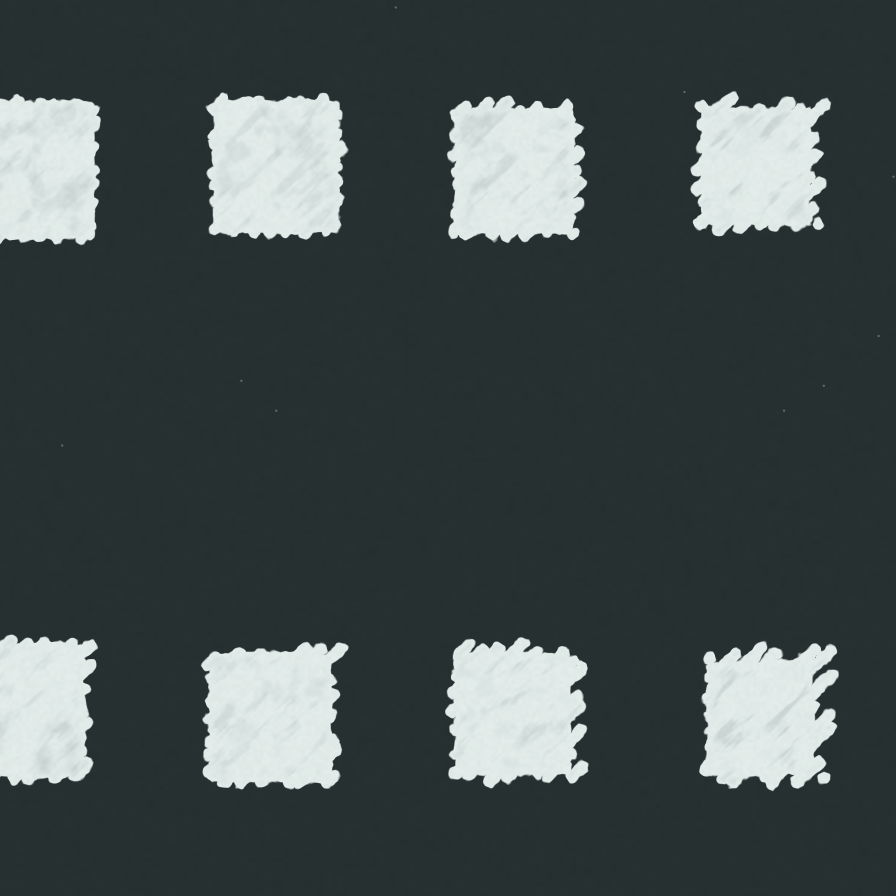
Give the GLSL for this pattern, as a three.js fragment shader.

```glsl
varying vec2 vUv;

#define GROUND vec3(0.150, 0.188, 0.192)
#define CHALK vec3(0.880, 0.918, 0.908)
#define SHADE vec3(0.785, 0.828, 0.824)
#define PITCH vec2(0.2765, 0.608)
#define FIRST_CENTER vec2(0.025, 0.205)
#define HATCH_ANGLE 0.76
#define STROKE_GAP 0.0155
#define STROKE_RADIUS 0.0072
#define WOBBLE 0.0065
#define EDGE 0.0011

float hash(vec2 p) {
  vec3 q = fract(p.xyx * 0.1031);
  q += dot(q, q.yzx + 33.33);
  return fract((q.x + q.y) * q.z);
}

float noise(vec2 p) {
  vec2 i = floor(p), f = fract(p);
  f = f * f * (3.0 - 2.0 * f);
  float low = mix(hash(i), hash(i + vec2(1.0, 0.0)), f.x);
  float high = mix(hash(i + vec2(0.0, 1.0)), hash(i + 1.0), f.x);
  return mix(low, high, f.y);
}

float fbm(vec2 p) {
  return 0.55 * noise(p) + 0.3 * noise(p * 2.1 + 17.0) + 0.15 * noise(p * 4.3 + 41.0);
}

float boxDistance(vec2 p, vec2 halfSize) {
  vec2 d = abs(p) - halfSize;
  return length(max(d, 0.0)) + min(max(d.x, d.y), 0.0);
}

// Diagonal strokes clipped to a box, each with loose ends
float hatchDistance(vec2 p, vec2 halfSize, float looseness, vec2 seed) {
  vec2 along = vec2(cos(HATCH_ANGLE), sin(HATCH_ANGLE));
  vec2 across = vec2(-along.y, along.x);
  float reach = mix(0.007, 0.034, looseness);
  float nearest = 1.0;
  for (int i = -8; i <= 8; i++) {
    vec2 key = seed + vec2(float(i) * 3.0, 5.0);
    float offset = STROKE_GAP * (float(i) + 0.5 * (hash(key) - 0.5));
    vec2 base = across * offset;
    vec2 enter = (-halfSize - base) / along;
    vec2 leave = (halfSize - base) / along;
    float start = max(enter.x, enter.y);
    float stop = min(leave.x, leave.y);
    if (start > stop) continue;
    start -= 0.45 * reach * (hash(key + 11.0) - 0.5);
    stop += reach * (hash(key + 23.0) - 0.6);
    stop = max(stop, start);
    float t = clamp(dot(p, along), start, stop);
    nearest = min(nearest, length(p - base - along * t) - STROKE_RADIUS);
  }
  return nearest;
}

// Rough filled square: a solid core under the hatching
float patchDistance(vec2 p, vec2 halfSize, float looseness, vec2 seed) {
  float inset = mix(0.004, 0.013, looseness);
  vec2 shift = vec2(-0.006, -0.002) * looseness;
  float core = boxDistance(p - shift, halfSize - inset - 0.005) - 0.005;
  float hatch = hatchDistance(p, halfSize - STROKE_RADIUS, looseness, seed);
  return min(core, hatch);
}

void main() {
  vec2 cell = floor((vUv - FIRST_CENTER) / PITCH + 0.5);
  vec2 seed = cell * 19.0 + 60.0;
  vec2 jitter = vec2(hash(seed), hash(seed + 7.0)) - 0.5;
  vec2 p = vUv - FIRST_CENTER - cell * PITCH - jitter * vec2(0.016, 0.01);

  // Hatching loosens to the right and in the lower row
  float looseness = clamp(0.1 + 0.08 * cell.x * cell.x + 0.25 * (1.0 - cell.y), 0.0, 1.0);
  vec2 halfSize = mix(vec2(0.079, 0.082), vec2(0.073, 0.077), cell.x / 3.0);

  // Hand-drawn outline
  vec2 wobble = vec2(fbm(vUv * 62.0), fbm(vUv * 62.0 + 90.0)) - 0.5;
  float d = patchDistance(p + wobble * WOBBLE, halfSize, looseness, seed);
  d += 0.0022 * (noise(vUv * 210.0) - 0.5);
  float coverage = 1.0 - smoothstep(-EDGE, EDGE, d);

  // Streaks along the strokes, with soft blotches and fine grain
  float c = cos(HATCH_ANGLE), s = sin(HATCH_ANGLE);
  vec2 q = vec2(c * p.x + s * p.y, c * p.y - s * p.x) + seed;
  float streak = smoothstep(0.52, 0.8, fbm(q * vec2(24.0, 88.0)));
  float blotch = smoothstep(0.5, 0.8, fbm(vUv * 48.0 + 30.0));
  float wear = mix(blotch, streak, 0.45 + 0.45 * looseness);
  wear *= smoothstep(0.0, 0.012, -d);
  vec3 chalk = mix(CHALK, SHADE, wear);
  chalk += 0.022 * (noise(vUv * 260.0) - 0.5);

  // Sparse dust on the board
  vec2 dustGrid = vUv * 180.0;
  float dustRadius = 0.22 * step(0.9994, hash(floor(dustGrid) + 13.0));
  float dust = dustRadius * (1.0 - smoothstep(0.1, 0.35, length(fract(dustGrid) - 0.5)));
  vec3 ground = GROUND + dust + 0.006 * (noise(vUv * 150.0) - 0.5);

  gl_FragColor = vec4(mix(ground, chalk, coverage), 1.0);
}
```
